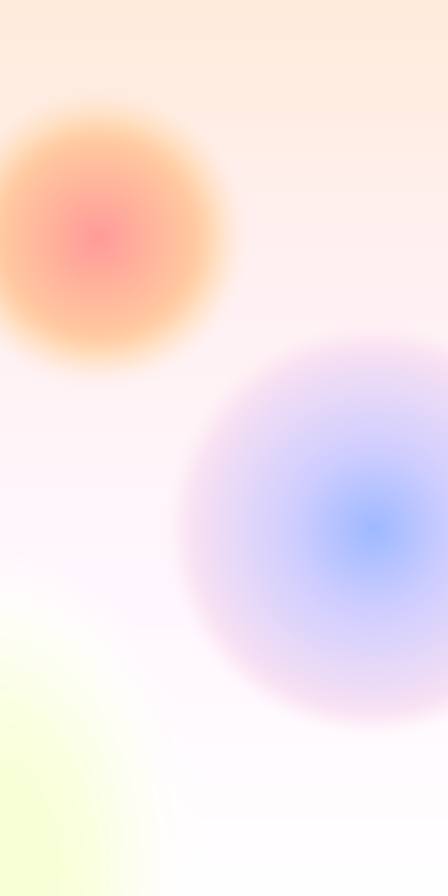
A Shadertoy shader for this background:

```glsl
// Soft pastel backdrop: a peach-to-white gradient with orange, blue and lime glows.

// Positions and radii are in canvas widths, origin at the lower left
#define ORANGE_CENTER vec2(0.219, 1.469)
#define ORANGE_FADE   vec2(0.205, 0.345)
#define BLUE_CENTER   vec2(0.833, 0.818)
#define BLUE_FADE     vec2(0.395, 0.468)
#define LIME_CENTER   vec2(-0.026, 0.060)
#define LIME_RADII    vec2(0.443, 0.677)
#define LIME_FADE     vec2(0.82, 1.10)

// Blend three colours, with the middle one at position mid
vec3 threeStops(vec3 first, vec3 middle, vec3 last, float mid, float t) {
    vec3 color = mix(first, middle, clamp(t / mid, 0.0, 1.0));
    return mix(color, last, clamp((t - mid) / (1.0 - mid), 0.0, 1.0));
}

// Opacity that is full inside fade.x and gone beyond fade.y
float glowMask(float dist, vec2 fade) {
    return 1.0 - smoothstep(fade.x, fade.y, dist);
}

// Vertical gradient, from height 0 at the bottom to 1 at the top
vec3 backdrop(float height) {
    const vec3 white = vec3(1.0, 0.998, 1.0);
    const vec3 lilac = vec3(0.998, 0.965, 0.992);
    const vec3 blush = vec3(1.0, 0.940, 0.940);
    const vec3 peach = vec3(1.0, 0.922, 0.860);
    vec3 lower = threeStops(white, lilac, blush, 0.48, height / 0.75);
    return mix(lower, peach, smoothstep(0.70, 1.02, height));
}

vec3 orangeGlow(float dist) {
    return threeStops(vec3(1.0, 0.605, 0.605), vec3(1.0, 0.710, 0.610),
                      vec3(1.0, 0.830, 0.640), 0.46, dist / 0.27);
}

vec3 blueGlow(float dist) {
    return threeStops(vec3(0.620, 0.725, 1.0), vec3(0.810, 0.805, 1.0),
                      vec3(0.980, 0.885, 0.950), 0.42, dist / 0.42);
}

vec3 limeGlow(float dist) {
    const vec3 lime = vec3(0.973, 1.0, 0.845);
    const vec3 cream = vec3(1.0, 0.995, 0.985);
    return mix(lime, cream, smoothstep(0.30, 0.98, dist));
}

void mainImage(out vec4 fragColor, in vec2 fragCoord) {
    vec2 position = fragCoord / iResolution.x;
    vec3 color = backdrop(fragCoord.y / iResolution.y);

    // Layer the glows over the backdrop
    float limeDist = length((position - LIME_CENTER) / LIME_RADII);
    color = mix(color, limeGlow(limeDist), glowMask(limeDist, LIME_FADE));

    float orangeDist = distance(position, ORANGE_CENTER);
    color = mix(color, orangeGlow(orangeDist), glowMask(orangeDist, ORANGE_FADE));

    float blueDist = distance(position, BLUE_CENTER);
    color = mix(color, blueGlow(blueDist), glowMask(blueDist, BLUE_FADE));

    fragColor = vec4(color, 1.0);
}
```
